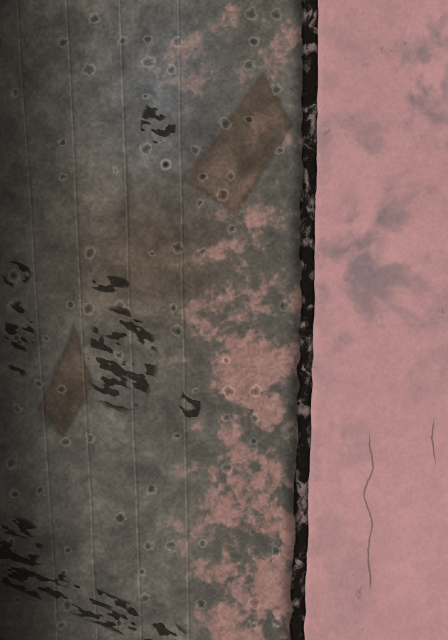
Write a WebGL 2 fragment shader that draws this texture.

```glsl
#version 300 es
precision highp float;
// Weathered wall: a grey, patchily pink left face and a pink right slab,
// parted by a rubble-filled crack. Layered value noise gives the mottling;
// half-planes, ellipses and curves place stains, marks and seams.
#define GREY vec3(.375, .355, .325)
#define BLUE_GREY vec3(.37)
#define BROWN vec3(.29, .235, .19)
#define PATCH_PINK vec3(.60, .455, .425)
#define SLAB_PINK vec3(.715, .535, .53)
#define SLAB_STAIN vec3(.47, .415, .42)
#define SOOT vec3(.13, .115, .10)
#define GRAIN .2

uniform vec2 u_resolution;
out vec4 fragColor;

float hash(vec2 p) {
  vec3 h = fract(p.xyx * .1031);
  h += dot(h, h.yzx + 33.33);
  return fract((h.x + h.y) * h.z);
}

float noise(vec2 p) {
  vec2 i = floor(p), f = fract(p);
  f = f * f * (3. - 2. * f);
  return mix(mix(hash(i), hash(i + vec2(1, 0)), f.x),
             mix(hash(i + vec2(0, 1)), hash(i + 1.), f.x), f.y);
}

float fbm(vec2 p) {
  float sum = 0., amp = .474;
  for (int i = 0; i < 5; i++) {
    sum += amp * noise(p);
    p = mat2(1.6, 1.2, -1.2, 1.6) * p + 7.3;
    amp *= .55;
  }
  return sum;
}

// 1 at d = 0, falling to 0 at distance w
float fade(float d, float w) { return 1. - smoothstep(0., w, abs(d)); }

// Soft elliptical weight
float blob(vec2 q, vec2 centre, vec2 radius) {
  vec2 d = (q - centre) / radius;
  return exp(-dot(d, d));
}

// Signed distance bound of a convex quad with clockwise corners
float quad(vec2 q, vec2 corner[4]) {
  float d = -1.;
  for (int i = 0; i < 4; i++) {
    vec2 e = corner[(i + 1) % 4] - corner[i];
    d = max(d, dot(q - corner[i], normalize(vec2(-e.y, e.x))));
  }
  return d;
}

// Dark dry-brush strokes in clusters and along a low diagonal band
float strokes(vec2 q) {
  vec4 cluster[8] = vec4[8](
    vec4(.247, .80, .03, .05), vec4(.172, .556, .033, .014),
    vec4(.022, .572, .028, .022), vec4(.03, .47, .026, .065),
    vec4(.19, .44, .06, .09), vec4(.302, .543, .014, .01),
    vec4(.297, .367, .018, .028), vec4(.025, .15, .045, .045));
  float band = (q.y - .118 + .43 * q.x) / .03;
  float inside = (1. - band * band) * (1. - smoothstep(.25, .31, q.x));
  for (int i = 0; i < 8; i++) {
    vec2 d = (q - cluster[i].xy) / cluster[i].zw;
    inside = max(inside, 1. - dot(d, d));
  }
  vec2 s = q + vec2(.3, .25) * q.yx;
  float ink = .65 * noise(s * vec2(55, 105)) + .35 * noise(s * vec2(130, 230));
  return smoothstep(0., .35, inside) * smoothstep(.53, .62, ink);
}

vec3 leftWall(vec2 q, float broad, float mottle, float fine) {
  vec3 col = mix(GREY, BLUE_GREY, blob(q, vec2(.25, .85), vec2(.09, .15)));
  col = mix(col, BROWN * 1.15, .55 * blob(q, vec2(.23, .6), vec2(.14, .12)));
  col *= .72 + .56 * mottle;
  // Pink paint survives towards the crack, mostly low and at the top
  float cover = smoothstep(.17, .4, q.x) * (1. - .45 * smoothstep(.6, .74, q.y))
              + .3 * blob(q, vec2(.37, 1), vec2(.15, .1));
  float flake = .55 * mottle + .25 * broad + .2 * fine + .23 * cover;
  col = mix(col, PATCH_PINK, .88 * smoothstep(.65, .78, flake) * min(cover + .15, 1.));
  // Two angular brown stains with darker rims
  vec2 w = q + .012 * (vec2(mottle, broad) - .5);
  float stain = min(
    quad(w, vec2[4](vec2(.41, .883), vec2(.456, .805), vec2(.371, .668), vec2(.284, .72))),
    quad(w, vec2[4](vec2(.117, .486), vec2(.146, .4), vec2(.098, .32), vec2(.061, .362))));
  col = mix(BROWN * (.75 + .7 * mottle), col, .38 + .62 * smoothstep(-.004, .004, stain));
  col *= 1. - .16 * fade(stain, .006) * smoothstep(.35, .6, mottle);
  // Leaning vertical seams
  for (float k = 0.; k < 4.; k++) {
    float x = .026 + .073 * k + .0035 * k * k + (.064 - .0155 * k) * (1. - q.y);
    float d = q.x - x - .002 * (noise(vec2(k, q.y * 9.)) - .5);
    col += .07 * fade(d, .0022) * (.3 + fine) - .035 * fade(d - .003, .003);
  }
  // Scattered pits, and one pale ring with a dark core
  vec2 cell = floor(q * 24.);
  float size = .1 + .12 * hash(cell + 47.);
  float r = length(fract(q * 24.) - .3 - .4 * vec2(hash(cell + 11.), hash(cell + 29.)));
  r += .12 * (noise(q * 200.) - .5);
  col += step(.72, hash(cell + 3.)) * (.08 * fade(r - size, .07) - .1 * fade(r, size));
  float ring = length(q - vec2(.259, .743));
  col = mix(col, vec3(.55, .5, .49), .8 * fade(ring - .0075, .0035));
  col = mix(col, SOOT, max(fade(ring, .006), .82 * strokes(q)));
  // Falloff to the left edge and the low corner
  col *= mix(.47, 1., smoothstep(-.02, .17, q.x));
  return col * (1. - .35 * blob(q, vec2(0), vec2(.16, .18)));
}

vec3 rightSlab(vec2 q, float broad, float mottle, float fine) {
  float clean = smoothstep(.56, .6, q.x) * (1. - smoothstep(.33, .42, q.y));
  float worn = .25 + .55 * blob(q, vec2(.57, .62), vec2(.11, .16))
             + .65 * blob(q, vec2(.67, .88), vec2(.05, .11));
  vec3 col = SLAB_PINK * (.95 + .1 * broad);
  worn *= (1. - .75 * clean) * smoothstep(.4, .72, .7 * mottle + .3 * broad);
  col = mix(col, SLAB_STAIN, worn);
  float speck = smoothstep(.68, .8, .6 * fine + .4 * mottle);
  col = mix(col, SLAB_STAIN * .85, .45 * speck * (1. - .6 * clean));
  // Lifted paint edges
  float x = q.x - .014 * (noise(vec2(3, q.y * 22.)) - .5) - .004 * (fine - .5);
  float peel = min(abs(x - .576) + .1 * max(abs(q.y - .2) - .11, 0.),
                   abs(x - .674) + .1 * max(abs(q.y - .31) - .025, 0.));
  return mix(col, SLAB_STAIN * .7, .6 * fade(peel, .0024));
}

void main() {
  vec2 q = gl_FragCoord.xy / u_resolution.y;
  float broad = fbm(q * 7. + 4.);
  float mottle = fbm(q * 26. + 2.2 * vec2(broad, fbm(q * 9. + 31.)));
  float fine = fbm(q * 95. + 2. * mottle);
  float t = 1. - q.y;
  float rough = noise(vec2(1, q.y * 45.)) + .6 * fine - .8;
  float fromLip = q.x - .473 + .02 * t * t - .006 * rough;
  float fromSlab = q.x - .498 + .01 * t + .013 * t * t - .003 * rough;

  vec3 wall = leftWall(q, broad, mottle, fine) * (1. - .38 * fade(fromLip, .022));
  vec3 slab = rightSlab(q, broad, mottle, fine) + .03 * fade(fromSlab, .012);
  // Rubble in the crack, darkest along both sides
  float stone = fbm(q * vec2(90, 65) + 2. * mottle);
  vec3 rubble = mix(SOOT * .75, vec3(.46, .4, .38), smoothstep(.46, .76, stone));
  rubble *= mix(.55, 1., smoothstep(0., .006, min(fromLip, -fromSlab)));

  float onSlab = smoothstep(-.0012, .0012, fromSlab);
  vec3 col = mix(wall, rubble, smoothstep(-.0015, .0015, fromLip));
  col = mix(col, slab, onSlab);
  float grain = .6 * fine + .4 * noise(q * 260.) - .5;
  col *= 1. + GRAIN * mix(2., .6, onSlab) * grain;
  fragColor = vec4(clamp(col, 0., 1.), 1);
}
```
